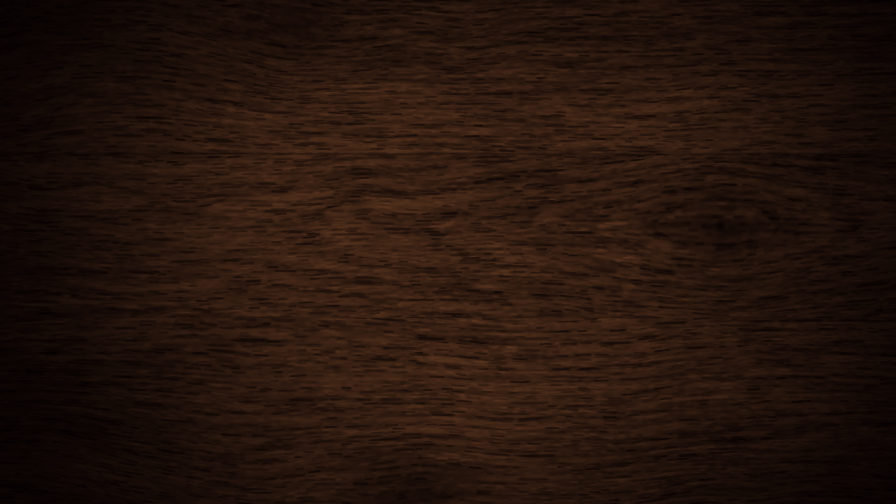
Write a Shadertoy shader that draws this texture.

```glsl
// Dark stained oak planks with long grain, pores, cathedral rings and shaded edges
#define BASE_TONE 0.218
#define FIBRE_CONTRAST 0.095
#define GRIT_CONTRAST 0.060
#define STREAK_CONTRAST 0.070
#define RING_CONTRAST 0.046
#define PORE_DEPTH 0.52
#define FLECK_LIGHT 0.070
#define FIBRE_DENSITY 165.0
#define RING_DENSITY 40.0
#define UPPER_SEAM 0.695
#define LOWER_SEAM 0.37
#define EDGE_SHADE 0.83

float hash(vec2 p) {
    vec3 q = fract(vec3(p.xyx) * 0.1031);
    q += dot(q, q.yzx + 33.33);
    return fract((q.x + q.y) * q.z);
}

float noise(vec2 p) {
    vec2 i = floor(p), f = fract(p);
    f = f * f * (3.0 - 2.0 * f);
    return mix(mix(hash(i), hash(i + vec2(1, 0)), f.x),
               mix(hash(i + vec2(0, 1)), hash(i + vec2(1, 1)), f.x), f.y);
}

float fbm(vec2 p) {
    float sum = 0.0, weight = 0.5;
    for (int i = 0; i < 4; i++) {
        sum += weight * noise(p);
        p = p * 2.03 + 17.3;
        weight *= 0.5;
    }
    return sum / 0.9375;
}

// Short tapered strokes, one at most per cell, in rows shifted at random
float dashes(vec2 p, float share) {
    float row = floor(p.y);
    p.x += 9.0 * hash(vec2(row, 3.0));
    vec2 cell = vec2(floor(p.x), row);
    float along = fract(p.x) - 0.5;
    float across = fract(p.y) - 0.5 + 0.5 * along * (hash(cell + 5.0) - 0.5);
    float reach = mix(0.22, 0.5, hash(cell + 11.0));
    float taper = 1.0 - smoothstep(0.6 * reach, reach, abs(along));
    float line = 1.0 - smoothstep(0.10, 0.38, abs(across));
    return taper * line * step(hash(cell), share) * mix(0.5, 1.0, hash(cell + 19.0));
}

// Dark line along a plank joint
float seam(float y, float height) {
    return 1.0 - smoothstep(0.0, 0.004, abs(y - height));
}

void mainImage(out vec4 fragColor, in vec2 fragCoord) {
    vec2 uv = fragCoord / iResolution.xy;
    vec2 p = fragCoord / iResolution.y;

    // Planks: each takes its own piece of grain
    float plank = step(LOWER_SEAM, p.y) + step(UPPER_SEAM, p.y);
    vec2 offset = vec2(7.3, 3.7) * plank;
    float middle = plank == 1.0 ? 1.0 : 0.0;

    // Knots: xy is the centre, z the size; fibres bend around them
    vec3 knots[3] = vec3[3](vec3(0.82, 0.01, 0.085), vec3(1.43, 0.55, 0.10), vec3(0.58, 0.95, 0.06));
    float bend = 0.0, knotShade = 0.0;
    for (int i = 0; i < 3; i++) {
        if (float(i) != plank) continue;
        vec2 d = (p - knots[i].xy) / knots[i].z;
        bend -= 0.38 * d.y * knots[i].z * exp(-dot(d * d, vec2(0.22, 0.45)));
        knotShade += exp(-dot(d * d, vec2(0.55, 1.1)));
    }

    // Grain coordinate: nearly level, with a slow wander
    float wander = noise(p * vec2(1.9, 1.6) + offset) - 0.5;
    float ripple = noise(p * vec2(8.0, 7.0) + offset) - 0.5;
    float level = p.y + bend + (0.075 - 0.040 * middle) * wander + 0.010 * ripple;
    vec2 grain = vec2(p.x, level) + offset;

    // Growth rings: stretched, feathered loops on the middle plank, bands elsewhere
    vec2 d = p - knots[1].xy;
    float reach = 0.17 * (1.0 - exp(-1.5 * abs(d.x)));
    float feather = noise(grain * vec2(9.0, 80.0)) - 0.5;
    float loops = length(vec2(reach, d.y + bend)) + 0.03 * wander + 0.012 * ripple;
    float field = mix(level + 0.05 * wander, loops, middle) + 0.011 * feather;
    float phase = fract(field * RING_DENSITY);
    float ring = smoothstep(0.0, 0.75, phase) - smoothstep(0.88, 1.0, phase);
    float ringPatch = 0.35 + 0.65 * smoothstep(0.35, 0.65, noise(p * vec2(1.8, 4.0) + offset));

    // Long streaks, fine fibres and a small grit
    float body = fbm(p * vec2(1.4, 5.0) + offset + 4.0);
    float streak = fbm(grain * vec2(3.0, 36.0));
    float fibre = noise(grain * vec2(18.0, FIBRE_DENSITY));
    float grit = noise(grain * vec2(85.0, FIBRE_DENSITY * 1.5) + 9.0);

    // Dark pores and pale flecks in layers of growing fineness
    float pore = 0.0, fleck = 0.0;
    for (int i = 0; i < 3; i++) {
        float layer = float(i);
        vec2 scale = vec2(11.0 + 7.0 * layer, FIBRE_DENSITY * (0.56 + 0.12 * layer));
        pore = max(pore, dashes(grain * scale + 31.7 * layer, 0.34));
        fleck = max(fleck, dashes(grain * scale * vec2(1.5, 1.07) + 57.3 * layer + 13.0, 0.22));
    }
    pore *= mix(1.0, 0.55, ring);

    float tone = BASE_TONE + 0.12 * (body - 0.5);
    tone += STREAK_CONTRAST * (streak - 0.5) + FIBRE_CONTRAST * (fibre - 0.5);
    tone += GRIT_CONTRAST * (grit - 0.5) + RING_CONTRAST * (ring - 0.55) * ringPatch;
    tone *= 1.0 - PORE_DEPTH * pore;
    tone += FLECK_LIGHT * fleck * (0.3 + 0.7 * streak);

    // Knot stain, with a small crack in the middle plank
    tone *= 1.0 - 0.42 * min(knotShade, 1.0) * (0.6 + 0.6 * body);
    vec2 crack = (d - 0.004 * ripple) / vec2(0.008, 0.011);
    tone *= 1.0 - 0.6 * exp(-dot(crack, crack));

    // Joints and shaded edges
    tone *= 1.0 - 0.28 * seam(p.y, UPPER_SEAM) - 0.14 * seam(p.y, LOWER_SEAM);
    float edge = length((uv - vec2(0.53, 0.52)) * vec2(1.65, 1.10));
    tone *= 1.0 - EDGE_SHADE * smoothstep(0.22, 1.04, edge);

    // Brown stain: deeper tones turn redder
    vec3 colour = tone * vec3(1.0, 0.62, 0.36) - vec3(0.0, 0.011, 0.005);
    fragColor = vec4(max(colour, 0.0), 1.0);
}
```
